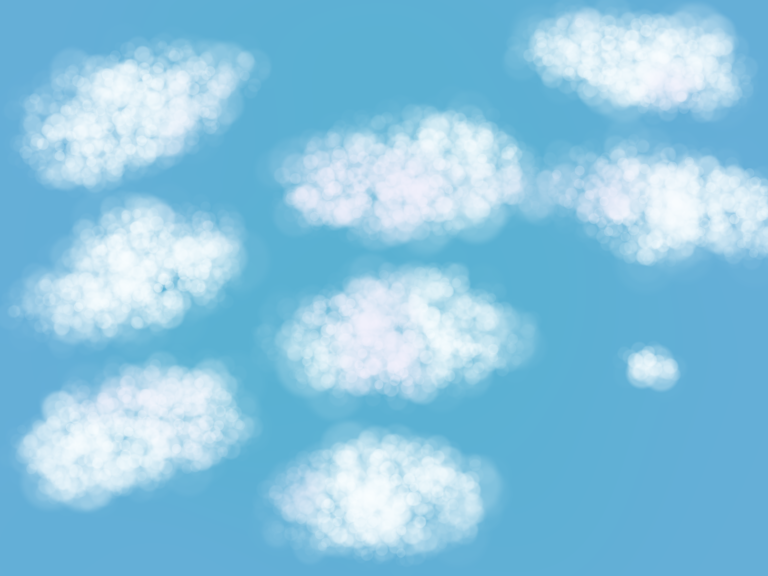
A Shadertoy shader for this texture:

```glsl
#define CLOUDS 9
#define LAYERS 6
#define PUFF_SIZE 0.07
#define PUFF_SHRINK 0.76
#define PUFF_OPACITY 0.27
#define CLOUD_SIZE vec2(0.222, 0.108)
#define RAGGEDNESS 1.15
#define SKY_CENTRE vec3(0.352, 0.695, 0.825)
#define SKY_CORNER vec3(0.395, 0.685, 0.845)
#define CLOUD_WHITE vec3(0.98, 0.995, 1.0)
#define CLOUD_LILAC vec3(0.94, 0.91, 0.98)

float hash(vec2 p) {
    vec3 q = fract(vec3(p.xyx) * 0.1031);
    q += dot(q, q.yzx + 33.33);
    return fract((q.x + q.y) * q.z);
}

vec2 hash2(vec2 p) {
    return vec2(hash(p), hash(p + 57.3));
}

float noise(vec2 p) {
    vec2 i = floor(p), f = fract(p);
    f = f * f * (3.0 - 2.0 * f);
    return mix(mix(hash(i), hash(i + vec2(1, 0)), f.x),
               mix(hash(i + vec2(0, 1)), hash(i + vec2(1, 1)), f.x), f.y);
}

float fbm(vec2 p) {
    float sum = 0.0, amplitude = 0.5;
    for (int i = 0; i < 3; i++) {
        sum += amplitude * noise(p);
        p = p * 2.03 + 17.0;
        amplitude *= 0.5;
    }
    return sum;
}

// Thickness of the staggered cloud banks: 1 in a core, below 0 in open sky
float cloudDensity(vec2 p) {
    float nearest = 1e3;
    for (int i = 0; i < CLOUDS; i++) {
        float column = float(i % 3), row = float(i / 3);
        vec2 random = hash2(vec2(column, row) + 11.0);
        float stagger = column == 1.0 ? -0.12 : 0.055 * column;
        vec2 centre = vec2(0.22 + 0.46 * column, 0.79 - 0.265 * row + stagger);
        vec2 offset = p - centre - 0.05 * (random - 0.5);
        offset.y -= (0.22 - 0.19 * column) * offset.x;

        // The last bank is only a wisp; tops are softer than undersides
        vec2 size = CLOUD_SIZE * (0.9 + 0.2 * random.yx);
        size *= i == CLOUDS - 1 ? 0.27 : 1.0;
        size.y *= offset.y > 0.0 ? 1.15 : 0.9;
        vec2 q = offset / size;
        nearest = min(nearest, dot(q, q));
    }
    return 1.0 - nearest + RAGGEDNESS * (fbm(p * 9.0 + 4.0) - 0.44);
}

// Light left after one layer of scattered translucent round puffs
float puffLayer(vec2 p, float cell, float layer) {
    float angle = 0.4 + layer * 1.1;
    mat2 turn = mat2(cos(angle), sin(angle), -sin(angle), cos(angle));
    vec2 uv = turn * p / cell;
    vec2 id = floor(uv);
    float clear = 1.0;
    for (int y = -1; y <= 1; y++) {
        for (int x = -1; x <= 1; x++) {
            vec2 key = id + vec2(x, y);
            vec2 seed = key + 100.0 + layer * 31.7;
            vec2 centre = key + hash2(seed);
            float radius = mix(0.5, 0.92, hash(seed + 9.1));
            float d = length(uv - centre) / radius;
            if (d > 1.0) continue;
            float strength = hash(seed + 23.5);
            float density = cloudDensity((centre * cell) * turn);
            density += 0.3 * (strength - 0.5);
            float alpha = PUFF_OPACITY * smoothstep(-0.05, 1.05, density);
            alpha *= 0.6 + 0.8 * strength;
            clear *= 1.0 - alpha * smoothstep(1.0, 0.7, d);
        }
    }
    return clear;
}

void mainImage(out vec4 fragColor, in vec2 fragCoord) {
    vec2 p = fragCoord / iResolution.y;
    vec2 middle = 0.5 * iResolution.xy / iResolution.y;

    // Sky, a little more violet toward the corners
    float corner = length(p - middle) + 0.3 * (noise(p * 3.0) - 0.5);
    vec3 sky = mix(SKY_CENTRE, SKY_CORNER, smoothstep(0.2, 0.8, corner));

    // Puffs from broad to fine
    float clear = 1.0, cell = PUFF_SIZE;
    for (int i = 0; i < LAYERS; i++) {
        clear *= puffLayer(p, cell, float(i));
        cell *= PUFF_SHRINK;
    }

    // Lilac blush inside the white
    float blush = smoothstep(0.45, 0.85, noise(p * 6.0 + 8.0));
    vec3 cloud = mix(CLOUD_WHITE, CLOUD_LILAC, 0.6 * blush);
    fragColor = vec4(mix(sky, cloud, 1.0 - clear), 1.0);
}
```
